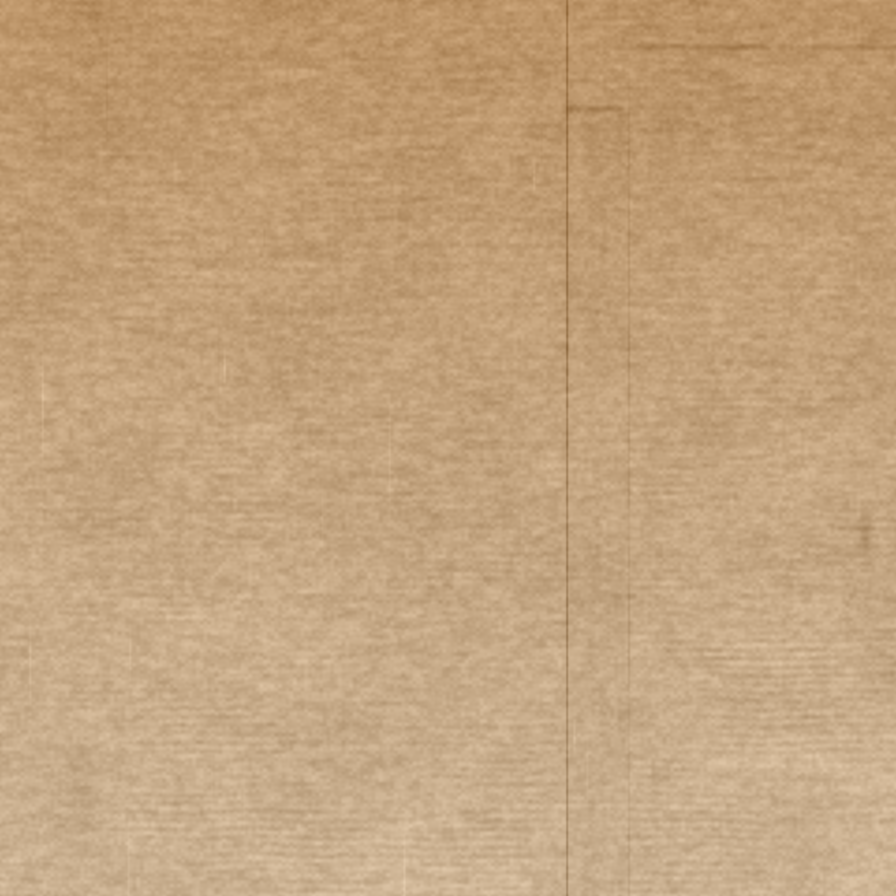
This texture is drawn by a three.js fragment shader. Its source:

```glsl
varying vec2 vUv;

float hash(vec2 cell) {
  vec3 p = fract(cell.xyx * vec3(0.1031, 0.1030, 0.0973));
  p += dot(p, p.yzx + 33.33);
  return fract((p.x + p.y) * p.z);
}

// Value noise, from -1 to 1
float noise(vec2 p) {
  vec2 cell = floor(p);
  vec2 f = fract(p);
  f = f * f * (3.0 - 2.0 * f);
  float low = mix(hash(cell), hash(cell + vec2(1.0, 0.0)), f.x);
  float high = mix(hash(cell + vec2(0.0, 1.0)), hash(cell + 1.0), f.x);
  return 2.0 * mix(low, high, f.y) - 1.0;
}

float fbm(vec2 p) {
  float sum = 0.0;
  float weight = 0.5;
  for (int i = 0; i < 4; i++) {
    sum += weight * noise(p);
    p = p * 2.03 + 17.3;
    weight *= 0.5;
  }
  return sum;
}

// Soft line of the given half width
float line(float offset, float halfWidth) {
  return 1.0 - smoothstep(0.0, halfWidth, abs(offset));
}

float span(float x, float start, float end, float soft) {
  return smoothstep(start - soft, start + soft, x)
       * (1.0 - smoothstep(end - soft, end + soft, x));
}

// Horizontal threads that fade in and out along their length
float weave(vec2 uv) {
  float wobble = 0.0025 * noise(uv * vec2(14.0, 18.0));
  float ribs = sin(6.2832 * 104.0 * (uv.y + wobble));
  float patches = smoothstep(-0.4, 0.7, noise(uv * vec2(11.0, 22.0) + 40.0));
  float lower = mix(1.0, 0.35, smoothstep(0.2, 0.9, uv.y));
  float strands = noise(uv * vec2(20.0, 200.0) + 5.0);
  float slubs = noise(uv * vec2(60.0, 135.0) + 71.0);
  return 0.016 * ribs * patches * lower + 0.018 * strands + 0.021 * slubs;
}

// Fine fibre grain and broad cloudy unevenness
float grain(vec2 uv) {
  vec2 slanted = vec2(uv.x + 0.5 * uv.y, uv.y - 0.25 * uv.x);
  float fibres = noise(slanted * vec2(110.0, 165.0) + 13.0);
  float specks = noise(uv * vec2(240.0, 256.0));
  float clouds = fbm(uv * vec2(9.0, 14.0) + 3.0);
  return 0.027 * fibres + 0.026 * specks + 0.030 * clouds;
}

// Scattered short upright threads, pale or dark
float uprights(vec2 uv) {
  float sum = 0.0;
  for (int i = 0; i < 24; i++) {
    float id = float(i);
    vec2 at = vec2(hash(vec2(id, 3.0)), hash(vec2(id, 8.0)));
    float reach = 0.02 + 0.09 * hash(vec2(id, 21.0));
    float tone = hash(vec2(id, 34.0)) - 0.35;
    sum += tone * line(uv.x - at.x, 0.0026) * line(uv.y - at.y, reach);
  }
  return 0.085 * sum;
}

float seams(vec2 uv) {
  float broken = 0.6 + 0.4 * noise(vec2(uv.y * 45.0, 2.0));
  float mainSeam = line(uv.x - 0.633, 0.0024) * (0.75 + 0.25 * broken);
  float sideSeam = line(uv.x - 0.702, 0.0028) * broken * span(uv.y, -0.1, 0.9, 0.04);
  float ledge = line(uv.y - 0.879, 0.006) * span(uv.x, 0.634, 0.695, 0.004);
  float fray = 0.65 + 0.35 * noise(vec2(uv.x * 30.0, 6.0));
  float crossSeam = line(uv.y - 0.947, 0.006) * span(uv.x, 0.715, 1.1, 0.015) * fray;
  return 0.145 * mainSeam + 0.060 * sideSeam + 0.085 * ledge + 0.085 * crossSeam;
}

float smudge(vec2 uv, vec2 centre, vec2 size) {
  vec2 d = (uv - centre) / size;
  return exp(-dot(d, d));
}

void main() {
  vec2 uv = vUv;
  vec3 paleLinen = vec3(0.796, 0.695, 0.570);
  vec3 warmLinen = vec3(0.728, 0.572, 0.397);
  vec3 colour = mix(paleLinen, warmLinen, pow(uv.y, 1.25));

  // Strip between the seams, with upright fibres
  float strip = span(uv.x, 0.633, 0.702, 0.002) * span(uv.y, -0.1, 0.879, 0.002);
  float stripFibres = noise(uv * vec2(150.0, 11.0) + 29.0);

  float tone = weave(uv) * mix(1.0, 0.6, strip) + grain(uv) + uprights(uv);
  tone += strip * (0.014 * stripFibres - 0.007);
  tone -= 0.045 * smudge(uv, vec2(0.09, 0.13), vec2(0.022, 0.05));
  tone -= 0.060 * smudge(uv, vec2(0.966, 0.40), vec2(0.007, 0.03));
  tone -= seams(uv);

  // Shadows lean towards brown
  colour += tone * vec3(1.0, 1.06, 1.12);
  gl_FragColor = vec4(clamp(colour, 0.0, 1.0), 1.0);
}
```
